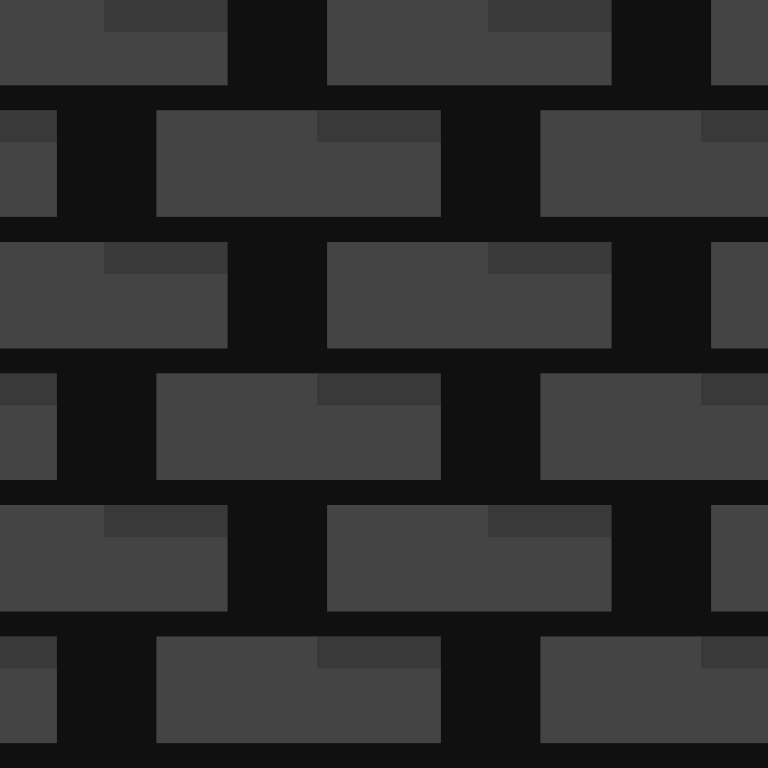
Give the GLSL for this pattern, as a Shadertoy shader.

```glsl
// Antialiased coverage of the axis-aligned box from low to high
float boxCoverage(vec2 p, vec2 low, vec2 high, float pixel) {
    vec2 inside = min(p - low, high - p);
    vec2 cover = clamp(inside / pixel + 0.5, 0.0, 1.0);
    return cover.x * cover.y;
}

void mainImage(out vec4 fragColor, in vec2 fragCoord) {
    // The canvas is 54 units tall; a brick is 20 by 7.5 units
    float pixel = 54.0 / iResolution.y;
    vec2 p = fragCoord * pixel;

    // Running bond: odd courses slide sideways by 12 units
    float course = floor(p.y / 9.25);
    float slide = 11.0 + 12.0 * mod(course, 2.0);
    vec2 cell = vec2(mod(p.x - slide + 3.5, 27.0) - 3.5, p.y - course * 9.25);

    // The top course is cut short by the canvas edge
    float top = min(9.25, 54.0 - course * 9.25);
    float brick = boxCoverage(cell, vec2(0.0, 1.75), vec2(20.0, top), pixel);
    float shade = boxCoverage(cell, vec2(11.3, top - 2.25), vec2(20.0, top), pixel);

    vec3 mortarColor = vec3(0.063);
    vec3 brickColor = mix(vec3(0.267), vec3(0.222), shade);
    fragColor = vec4(mix(mortarColor, brickColor, brick), 1.0);
}
```
